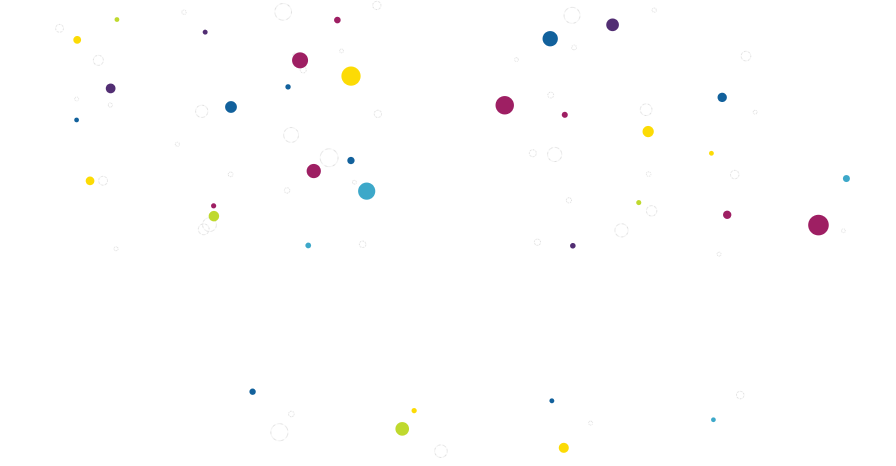
This background is drawn by a Shadertoy shader. Its source:

```glsl
const int DOT_COUNT = 36;
const int RING_COUNT = 46;
const vec2 DOT_RADIUS = vec2(0.005, 0.023);    // smallest, largest
const vec2 RING_RADIUS = vec2(0.004, 0.020);
const float RING_WIDTH = 0.0022;
const float RING_STRENGTH = 0.32;
const float JITTER = 0.09;
const vec2 SIDE_REACH = vec2(0.14, 0.84);      // distance from the middle
const vec2 SIDE_HEIGHT = vec2(0.44, 1.01);
const vec2 FLOOR_REACH = vec2(-0.46, 0.85);
const vec2 FLOOR_HEIGHT = vec2(0.03, 0.17);

const vec3 PAPER = vec3(1.0);
const vec3 RING_GRAY = vec3(0.62);
const vec3 MAGENTA = vec3(0.62, 0.12, 0.39);
const vec3 YELLOW = vec3(0.99, 0.86, 0.02);
const vec3 BLUE = vec3(0.07, 0.38, 0.61);
const vec3 PURPLE = vec3(0.32, 0.18, 0.45);
const vec3 CYAN = vec3(0.24, 0.66, 0.79);
const vec3 LIME = vec3(0.75, 0.85, 0.18);
const vec3 PALETTE[9] = vec3[9](YELLOW, PURPLE, MAGENTA, MAGENTA, BLUE,
                                LIME, BLUE, CYAN, YELLOW);

vec2 hash2(float n) {
    return fract(sin(vec2(n * 12.99, n * 78.23) + 1.7) * 4375.85);
}

// Evenly spread size order in 0..1
float sizeRank(float n) {
    return fract(n * 0.618034);
}

// Position relative to the bottom middle: left group, right group, then floor
vec2 scatter(float n, float share, float seed) {
    vec2 u = fract(n * vec2(0.75488, 0.56984) + seed);
    vec2 shift = (hash2(n + seed * 31.0) - 0.5) * JITTER;
    if (share > 0.85) {
        return vec2(mix(FLOOR_REACH.x, FLOOR_REACH.y, u.x),
                    mix(FLOOR_HEIGHT.x, FLOOR_HEIGHT.y, u.y));
    }
    float side = share < 0.48 ? -1.0 : 1.0;
    float reach = mix(SIDE_REACH.x, SIDE_REACH.y, pow(u.x, 1.5));
    return vec2(side * reach, mix(SIDE_HEIGHT.x, SIDE_HEIGHT.y, u.y)) + shift;
}

// Antialiased coverage of a signed distance
float coverage(float dist, float pixel) {
    return clamp(0.5 - dist / pixel, 0.0, 1.0);
}

// Thin outline, broken up along its length by layered sines
float brokenRing(vec2 q, float radius, float n, float pixel) {
    float dist = abs(length(q) - radius) - 0.5 * RING_WIDTH;
    float angle = atan(q.y, q.x);
    float wear = 0.55 + 0.3 * sin(7.0 * angle + n) + 0.15 * sin(13.0 * angle - 2.0 * n);
    return coverage(dist, pixel) * wear;
}

void mainImage(out vec4 fragColor, in vec2 fragCoord) {
    float pixel = 1.0 / iResolution.y;
    vec2 p = (fragCoord - vec2(0.5 * iResolution.x, 0.0)) * pixel;
    vec3 color = PAPER;

    // Faint rings
    for (int i = 1; i <= RING_COUNT; i++) {
        float n = float(i);
        vec2 center = scatter(n, n / float(RING_COUNT + 3), 0.37);
        float radius = mix(RING_RADIUS.x, RING_RADIUS.y, pow(sizeRank(n), 2.5));
        float ring = brokenRing(p - center, radius, n, pixel);
        color = mix(color, RING_GRAY, ring * RING_STRENGTH);
    }

    // Solid dots
    for (int i = 1; i <= DOT_COUNT; i++) {
        float n = float(i);
        vec2 center = scatter(n, n / float(DOT_COUNT), 0.12);
        float radius = mix(DOT_RADIUS.x, DOT_RADIUS.y, pow(sizeRank(n), 2.5));
        float dotMask = coverage(length(p - center) - radius, pixel);
        color = mix(color, PALETTE[i % 9], dotMask);
    }

    fragColor = vec4(color, 1.0);
}
```
